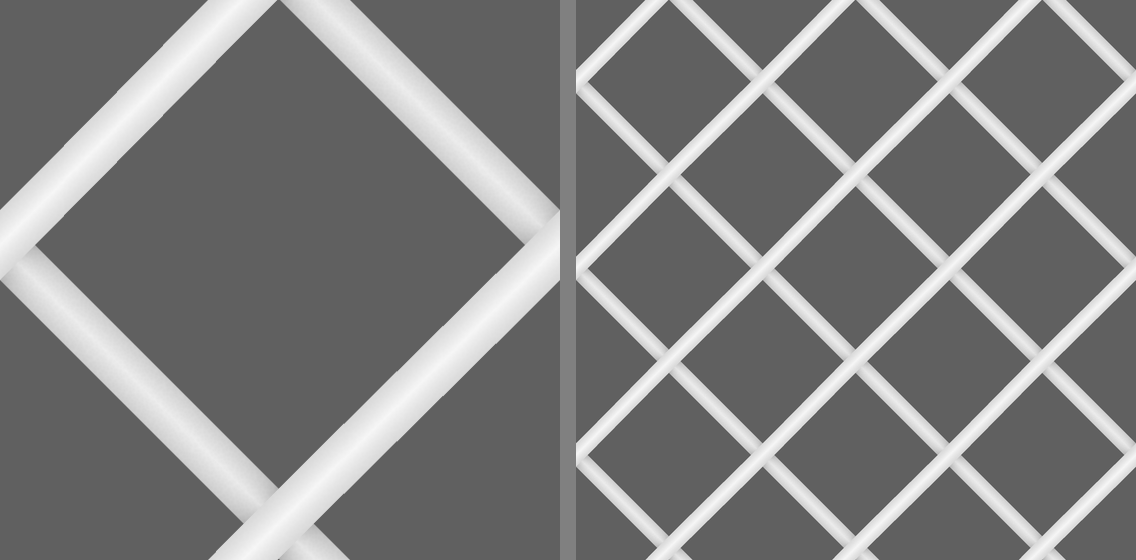
Left, the tile; right, the same tile 3 across and 3 down.
A three.js fragment shader for this pattern:

```glsl
varying vec2 vUv;

const float TAU = 6.2831853;
const float HALF_WIDTH = 0.0442;
const vec3 GROUND = vec3(0.378);

// Signed offset to the nearest whole number
float wrapOffset(float x) {
  return fract(x + 0.5) - 0.5;
}

// Perpendicular distance to a diagonal line that repeats once per tile
float diagonalDistance(float coord, float center) {
  return abs(wrapOffset(coord - center)) * 0.70711;
}

// Soft-edged coverage of a bar
float barMask(float dist, float halfWidth, float pixel) {
  return 1.0 - smoothstep(-0.6 * pixel, 0.6 * pixel, dist - halfWidth);
}

// Rounded tone: bright ridge falling to a grayer rim
float barTone(float dist, float halfWidth, float rim, float ridge, float falloff) {
  float height = 1.0 - clamp(dist / halfWidth, 0.0, 1.0);
  return mix(rim, ridge, pow(height, falloff));
}

// Small sideways steps along a bar, periodic across the tile
float steppedDrift(float along, float amplitude, float steps) {
  return floor(cos(TAU * along) * steps + 0.5) / steps * amplitude;
}

vec2 hash2(vec2 p) {
  vec2 q = vec2(dot(p, vec2(127.1, 311.7)), dot(p, vec2(269.5, 183.3)));
  return fract(sin(q) * 43758.55);
}

// Distance to the nearest scattered point, wrapping at the tile edges
float cellNoise(vec2 uv, float cells) {
  vec2 p = uv * cells;
  vec2 base = floor(p);
  float nearest = 2.0;
  for (int j = -1; j <= 1; j++) {
    for (int i = -1; i <= 1; i++) {
      vec2 cell = base + vec2(float(i), float(j));
      vec2 point = cell + hash2(mod(cell, cells));
      nearest = min(nearest, length(point - p));
    }
  }
  return nearest;
}

void main() {
  float pixel = max(fwidth(vUv.x), fwidth(vUv.y));

  // Rising bar lies in front, falling bar behind
  float drift = steppedDrift(vUv.x, 0.0024, 2.0);
  float front = diagonalDistance(vUv.x - vUv.y, 0.4352 + drift);
  float back = diagonalDistance(vUv.x + vUv.y, 0.5625);

  float frontTone = barTone(front, HALF_WIDTH, 0.85, 0.965, 1.2);
  float backTone = barTone(back, HALF_WIDTH, 0.805, 0.925, 1.0);

  // Contact shadow where the back bar passes under
  float gap = max(front - HALF_WIDTH, 0.0);
  float rimward = clamp(back / HALF_WIDTH, 0.0, 1.0);
  backTone -= mix(0.05, 0.11, rimward) * exp(-gap / 0.03);

  // Faint surface grain
  float grain = (cellNoise(vUv, 160.0) - 0.45) * 0.02;

  vec3 color = GROUND;
  color = mix(color, vec3(backTone + grain), barMask(back, HALF_WIDTH, pixel));
  color = mix(color, vec3(frontTone + 0.5 * grain), barMask(front, HALF_WIDTH, pixel));
  gl_FragColor = vec4(color, 1.0);
}
```
